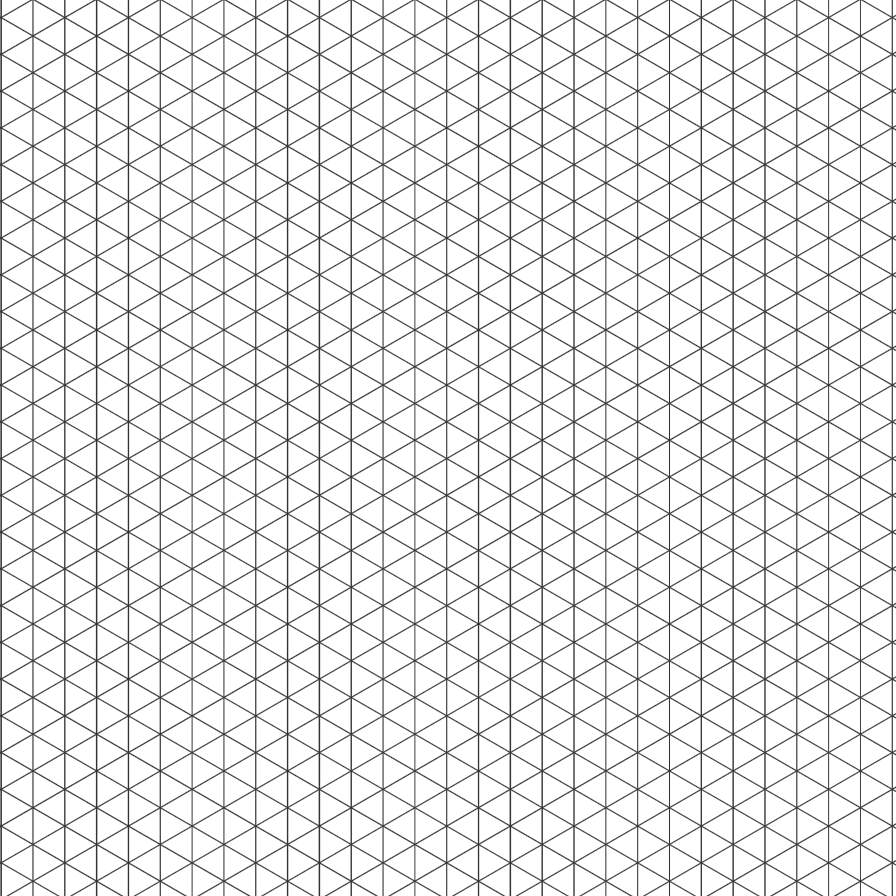
A Shadertoy shader for this pattern:

```glsl
// Isometric grid: thin dark lines in three directions forming triangles on white.

float hash(float n) {
    return fract(sin(n * 12.9898) * 43758.5453);
}

// Share of a pixel-wide window covered by a line of the given width
float lineCoverage(float dist, float width, float pixel) {
    float right = min(dist + 0.5 * pixel, 0.5 * width);
    float left = max(dist - 0.5 * pixel, -0.5 * width);
    return max(right - left, 0.0) / pixel;
}

// Parallel lines one unit apart, with slightly uneven weight
float diagonalLines(float t, float pixel, float seed) {
    float index = round(t);
    float width = 0.037 + 0.004 * (hash(index + seed) - 0.5);
    return lineCoverage(t - index, width, pixel * 1.15);
}

// Upright lines whose weight swells and thins across the sheet
float uprightLines(float t, float pixel) {
    float index = round(t);
    float column = index + 1.0;
    float width = 0.039 + 0.007 * cos(6.2832 * (column - 2.9) / 6.8);
    width += 0.005 * (hash(column) - 0.5);
    width += 0.018 * (1.0 - step(0.5, abs(column)));
    return lineCoverage(t - index, width, pixel);
}

void mainImage(out vec4 fragColor, in vec2 fragCoord) {
    // Grid space: one unit is the gap between neighbouring lines
    float spacing = 0.03552;
    vec2 p = (fragCoord / iResolution.y - vec2(0.0368, 1.0009)) / spacing;
    float pixel = 1.0 / (iResolution.y * spacing);

    // Paper left uncovered by the three line families
    float paper = 1.0 - uprightLines(p.x, pixel);
    paper *= 1.0 - diagonalLines(dot(p, vec2(0.5, 0.8660)), pixel, 37.0);
    paper *= 1.0 - diagonalLines(dot(p, vec2(-0.5, 0.8660)), pixel, 91.0);

    vec3 ink = vec3(0.2);
    fragColor = vec4(mix(ink, vec3(1.0), paper), 1.0);
}
```
